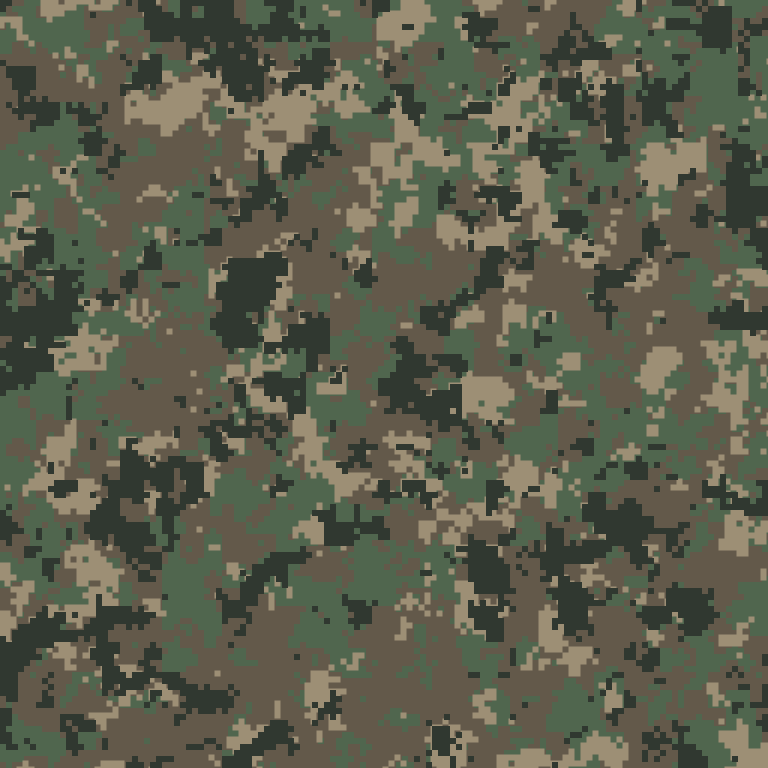
This pattern is drawn by a Shadertoy shader. Its source:

```glsl
// Draws a four-colour digital camouflage of ragged, square-celled blotches.

const vec3 BROWN = vec3(0.39, 0.35, 0.29);
const vec3 GREEN = vec3(0.315, 0.40, 0.305);
const vec3 TAN   = vec3(0.615, 0.56, 0.46);
const vec3 DARK  = vec3(0.19, 0.22, 0.19);

const float CELLS = 128.0;                   // cells along the canvas height
const vec2 TAN_SHIFT = vec2(0.25, -0.25);    // layer slip in cells, leaves thin slivers

// Cut levels in standard deviations; higher means a smaller share
const float GREEN_LEVEL = 0.164;
const float TAN_LEVEL   = 0.824;
const float DARK_LEVEL  = 0.772;

const int OCTAVES = 4;
const float LARGEST_BLOTCH = 14.0;           // in cells
const vec4 OCTAVE_WEIGHTS = vec4(0.60, 0.80, 0.90, 0.60);
const float GRAIN_WEIGHT = 0.40;             // single-cell raggedness
const float NOISE_DEVIATION = 0.2145;        // of smooth value noise
const float GRAIN_DEVIATION = 0.2887;        // of a uniform hash
const int SAMPLES = 2;                       // per pixel side, for smooth edges

float hash(vec2 p, int seed) {
    uvec2 q = uvec2(ivec2(p) + 4096);
    uint h = q.x * 1597334677u ^ q.y * 3812015801u ^ uint(seed) * 2654435769u;
    h = (h ^ (h >> 16)) * 2246822519u;
    h = (h ^ (h >> 13)) * 3266489917u;
    h ^= h >> 16;
    return float(h >> 8) / 16777216.0;
}

float valueNoise(vec2 p, int seed) {
    vec2 i = floor(p);
    vec2 f = fract(p);
    f = f * f * (3.0 - 2.0 * f);
    float low  = mix(hash(i, seed), hash(i + vec2(1, 0), seed), f.x);
    float high = mix(hash(i + vec2(0, 1), seed), hash(i + vec2(1, 1), seed), f.x);
    return mix(low, high, f.y);
}

// Blotch height of a cell, scaled to zero mean and unit deviation
float blotches(vec2 p, int seed) {
    vec2 cell = floor(p);
    float sum = GRAIN_WEIGHT * (hash(cell, seed) - 0.5) / GRAIN_DEVIATION;
    float power = GRAIN_WEIGHT * GRAIN_WEIGHT;
    float spacing = LARGEST_BLOTCH;
    for (int i = 0; i < OCTAVES; i++) {
        float weight = OCTAVE_WEIGHTS[i];
        float n = valueNoise((cell + 0.5) / spacing + float(i) * 7.37, seed + i + 1);
        sum += weight * (n - 0.5) / NOISE_DEVIATION;
        power += weight * weight;
        spacing *= 0.5;
    }
    return sum / sqrt(power);
}

// Layers from top to bottom: dark, tan, green, brown
vec3 camouflage(vec2 p) {
    if (blotches(p, 11) > DARK_LEVEL) return DARK;
    if (blotches(p + TAN_SHIFT, 37) > TAN_LEVEL) return TAN;
    if (blotches(p, 73) > GREEN_LEVEL) return GREEN;
    return BROWN;
}

void mainImage(out vec4 fragColor, in vec2 fragCoord) {
    vec3 color = vec3(0.0);
    for (int y = 0; y < SAMPLES; y++) {
        for (int x = 0; x < SAMPLES; x++) {
            vec2 jitter = (vec2(x, y) + 0.5) / float(SAMPLES) - 0.5;
            color += camouflage((fragCoord + jitter) / iResolution.y * CELLS);
        }
    }
    fragColor = vec4(color / float(SAMPLES * SAMPLES), 1.0);
}
```
